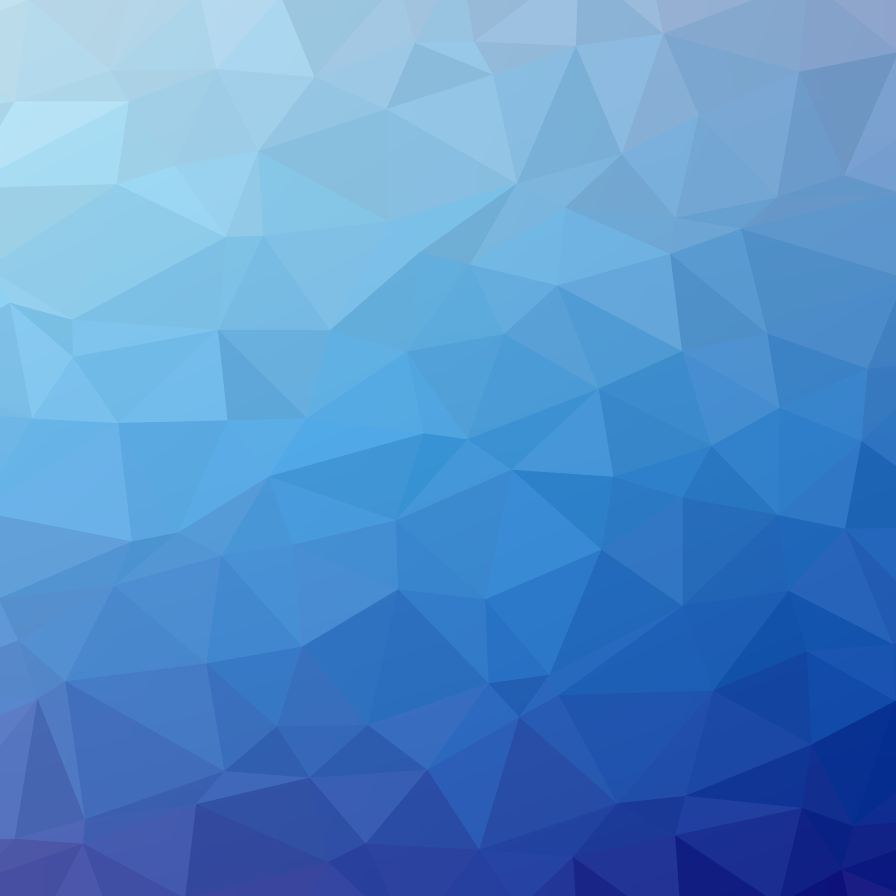
Write a WebGL 1 fragment shader that draws this background.

```glsl
precision highp float;
// Low-poly background: pale sky blue at the upper left sinking to deep navy
// at the lower right. A sheared, jittered lattice is split into Delaunay-style
// triangles, each tinted from a smooth colour field plus a random tone shift.

uniform vec2 u_resolution;

// Mesh
const vec2 GRID = vec2(9.2, 11.0);    // lattice cells across and up
const float SLANT = 0.31;             // rise of the rows towards the right
const float JITTER = 0.39;            // vertex displacement, in cells
const float FLATNESS = 0.88;          // 0 = smooth field, 1 = flat facets
const float TONE = 0.068;             // range of lightness between facets
const float HUE = 0.028;              // range of warm/cool shift

// Colour ramps from bottom to top along the left, middle and right
const vec3 LEFT_0 = vec3(0.31, 0.33, 0.65);
const vec3 LEFT_1 = vec3(0.34, 0.55, 0.81);
const vec3 LEFT_2 = vec3(0.43, 0.72, 0.91);
const vec3 LEFT_3 = vec3(0.63, 0.85, 0.94);
const vec3 LEFT_4 = vec3(0.78, 0.89, 0.94);
const vec3 MID_0 = vec3(0.14, 0.23, 0.60);
const vec3 MID_1 = vec3(0.17, 0.44, 0.76);
const vec3 MID_2 = vec3(0.26, 0.61, 0.86);
const vec3 MID_3 = vec3(0.47, 0.73, 0.88);
const vec3 MID_4 = vec3(0.62, 0.77, 0.88);
const vec3 RIGHT_0 = vec3(0.05, 0.08, 0.49);
const vec3 RIGHT_1 = vec3(0.06, 0.28, 0.65);
const vec3 RIGHT_2 = vec3(0.17, 0.46, 0.76);
const vec3 RIGHT_3 = vec3(0.38, 0.58, 0.79);
const vec3 RIGHT_4 = vec3(0.51, 0.61, 0.77);

vec2 hash2(vec2 p) {
  vec3 q = fract(p.xyx * vec3(0.1031, 0.1030, 0.0973));
  q += dot(q, q.yzx + 33.33);
  return fract((q.xx + q.yz) * q.zy);
}

float cross2(vec2 a, vec2 b) {
  return a.x * b.y - a.y * b.x;
}

// Five evenly spaced colours blended along t in 0..1
vec3 ramp(vec3 c0, vec3 c1, vec3 c2, vec3 c3, vec3 c4, float t) {
  float s = 4.0 * t;
  vec3 c = mix(c0, c1, clamp(s, 0.0, 1.0));
  c = mix(c, c2, clamp(s - 1.0, 0.0, 1.0));
  c = mix(c, c3, clamp(s - 2.0, 0.0, 1.0));
  return mix(c, c4, clamp(s - 3.0, 0.0, 1.0));
}

vec3 colourField(vec2 p) {
  vec3 left = ramp(LEFT_0, LEFT_1, LEFT_2, LEFT_3, LEFT_4, p.y);
  vec3 middle = ramp(MID_0, MID_1, MID_2, MID_3, MID_4, p.y);
  vec3 right = ramp(RIGHT_0, RIGHT_1, RIGHT_2, RIGHT_3, RIGHT_4, p.y);
  vec3 c = mix(left, middle, clamp(2.0 * p.x, 0.0, 1.0));
  return mix(c, right, clamp(2.0 * p.x - 1.0, 0.0, 1.0));
}

// Lattice point to canvas position
vec2 meshVertex(vec2 id) {
  vec2 q = (id + JITTER * (2.0 * hash2(id + 57.0) - 1.0)) / GRID;
  return vec2(q.x, q.y + SLANT * q.x);
}

// Signed distance to the edge a-b, positive on its left
float edgeDistance(vec2 p, vec2 a, vec2 b) {
  vec2 e = b - a;
  return cross2(e, p - a) / max(length(e), 1e-5);
}

// Tinted facet colour in rgb, premultiplied by its coverage in a
vec4 facet(vec2 p, vec2 a, vec2 b, vec2 c, vec2 seed, float pixel) {
  float inside = min(edgeDistance(p, a, b),
                     min(edgeDistance(p, b, c), edgeDistance(p, c, a)));
  float coverage = smoothstep(-0.6 * pixel, 0.6 * pixel, inside);
  vec2 shift = hash2(seed) - 0.5;
  vec3 colour = colourField(mix(p, (a + b + c) / 3.0, FLATNESS));
  colour += TONE * shift.x + HUE * shift.y * vec3(-1.0, 0.3, 0.6);
  return vec4(colour, 1.0) * coverage;
}

// True if the diagonal a-c suits the quad: opposite angles sum below pi
bool splitsAlongAC(vec2 a, vec2 b, vec2 c, vec2 d) {
  vec2 ba = a - b, bc = c - b, da = a - d, dc = c - d;
  return cross2(bc, ba) * dot(da, dc) + dot(bc, ba) * cross2(da, dc) > 0.0;
}

void main() {
  vec2 p = gl_FragCoord.xy / u_resolution;
  float pixel = 1.0 / min(u_resolution.x, u_resolution.y);
  vec2 home = floor(vec2(p.x, p.y - SLANT * p.x) * GRID);
  vec4 sum = vec4(colourField(p), 1.0) * 1e-4;

  // Gather the facets of the neighbouring cells
  for (int j = -1; j <= 1; j++) {
    for (int i = -1; i <= 1; i++) {
      vec2 id = home + vec2(float(i), float(j));
      vec2 a = meshVertex(id);
      vec2 b = meshVertex(id + vec2(1.0, 0.0));
      vec2 c = meshVertex(id + vec2(1.0, 1.0));
      vec2 d = meshVertex(id + vec2(0.0, 1.0));
      vec2 seed = id + 131.0;
      if (splitsAlongAC(a, b, c, d)) {
        sum += facet(p, a, b, c, seed, pixel);
        sum += facet(p, a, c, d, seed + 71.0, pixel);
      } else {
        sum += facet(p, a, b, d, seed, pixel);
        sum += facet(p, b, c, d, seed + 71.0, pixel);
      }
    }
  }
  gl_FragColor = vec4(clamp(sum.rgb / sum.a, 0.0, 1.0), 1.0);
}
```
